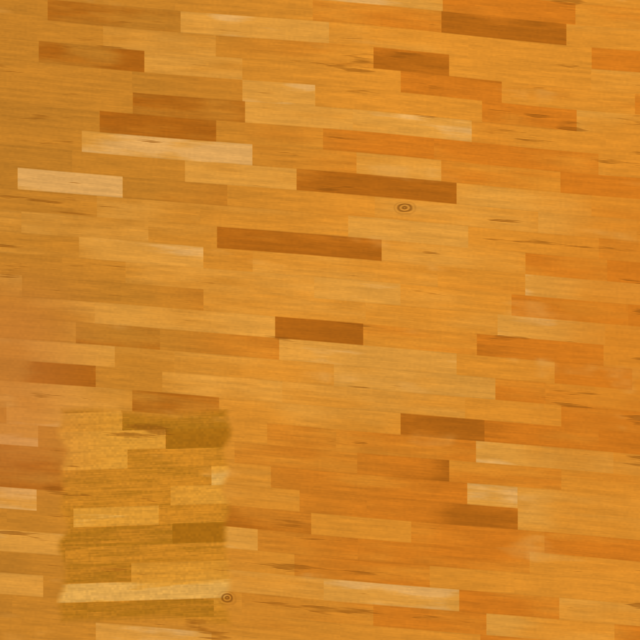
Reproduce this texture procedurally as a three.js fragment shader.

```glsl
varying vec2 vUv;

const float ROWS = 30.0;           // strips up the canvas
const float PLANKS = 5.2;          // average planks along a strip
const float FLOOR_SLOPE = 0.085;   // strips fall to the right
const float PATCH_SLOPE = -0.035;  // strips of the patch rise slightly
const float PATCH_ROWS = 34.0;
const float EDGE_SOFT = 0.0017;    // half width of a blurred joint
const float SEAM_DARK = 0.035;
const float GRAIN = 0.075;
const float SPECKLE = 0.035;
const float KNOT_CHANCE = 0.12;
const vec2 KNOT_GRID = vec2(4.0, 5.0);
const vec2 PATCH_CENTRE = vec2(0.225, 0.195);
const vec2 PATCH_HALF = vec2(0.128, 0.165);

const vec3 UMBER = vec3(0.69, 0.39, 0.085);
const vec3 ORANGE = vec3(0.82, 0.47, 0.115);
const vec3 OCHRE = vec3(0.79, 0.51, 0.16);
const vec3 AMBER = vec3(0.86, 0.55, 0.17);
const vec3 HONEY = vec3(0.86, 0.59, 0.23);
const vec3 PALE = vec3(0.88, 0.65, 0.35);
const vec3 OLIVE = vec3(0.65, 0.43, 0.09);
const vec3 ROSE = vec3(0.79, 0.47, 0.21);

float hash(vec2 p) {
  return fract(sin(dot(p, vec2(127.1, 311.7))) * 43758.5453);
}

float noise(vec2 p) {
  vec2 i = floor(p), f = fract(p);
  f = f * f * (3.0 - 2.0 * f);
  return mix(mix(hash(i), hash(i + vec2(1.0, 0.0)), f.x),
             mix(hash(i + vec2(0.0, 1.0)), hash(i + 1.0), f.x), f.y);
}

float fbm(vec2 p) {
  float sum = 0.0, weight = 0.5;
  for (int i = 0; i < 4; i++) {
    sum += weight * noise(p);
    p = p * 2.03 + 17.3;
    weight *= 0.5;
  }
  return sum / 0.9375;
}

// Tone of one plank, ordered from dark to pale
vec3 woodColour(float tone, float east) {
  vec3 c = mix(UMBER, mix(OCHRE * 0.96, ORANGE, east), smoothstep(0.04, 0.2, tone));
  c = mix(c, mix(OCHRE, AMBER, east), smoothstep(0.24, 0.46, tone));
  c = mix(c, HONEY, smoothstep(0.62, 0.88, tone));
  return mix(c, PALE, smoothstep(0.92, 0.99, tone));
}

vec3 plank(vec2 id, vec2 p, float east, float contrast) {
  float tone = mix(0.48, hash(id + 3.7), contrast);
  float figure = fbm(vec2(p.x * 9.0, p.y * 1.6) + id * 13.1);
  float fibre = fbm(vec2(p.x * 22.0, p.y * 7.0) + id * 7.9);
  vec3 c = woodColour(clamp(tone + 0.28 * (figure - 0.5), 0.0, 1.0), east);
  return c * (1.0 + GRAIN * (2.0 * fibre - 1.0));
}

// Planks along one strip, with jittered butt joints
vec3 strip(float row, vec2 p, float east, float contrast) {
  float x = p.x * PLANKS + hash(vec2(row, 5.3)) * 9.0;
  float cell = floor(x), soft = EDGE_SOFT * PLANKS;
  float cut = mix(0.08, 0.75, hash(vec2(cell, row + 41.0)));
  float joint = smoothstep(cut - soft, cut + soft, x - cell);
  return mix(plank(vec2(cell - 1.0, row), p, east, contrast),
             plank(vec2(cell, row), p, east, contrast), joint);
}

vec3 parquet(vec2 uv, float slope, float rows, float seed, float east, float contrast) {
  float bow = 0.006 * (noise(uv * 3.0 + seed) - 0.5);
  float y = (uv.y + slope * uv.x + bow) * rows + seed;
  float row = floor(y), f = y - row, soft = EDGE_SOFT * rows;
  vec2 p = vec2(uv.x, y);
  vec3 c = mix(strip(row, p, east, contrast), strip(row + 1.0, p, east, contrast),
               smoothstep(0.5 - soft, 0.5 + soft, f));
  float seam = 1.0 - smoothstep(0.0, 2.0 * soft, abs(f - 0.5));
  return c * (1.0 - SEAM_DARK * seam * noise(vec2(uv.x * 12.0, row)));
}

// Small knots scattered on a coarse grid
float knots(vec2 uv) {
  vec2 g = uv * KNOT_GRID, id = floor(g);
  vec2 centre = vec2(0.3) + 0.4 * vec2(hash(id + 1.3), hash(id + 8.1));
  vec2 d = (fract(g) - centre) / KNOT_GRID;
  float r = length(d * vec2(1.0, 1.6)) + 0.006 * (noise(uv * 90.0) - 0.5);
  float rings = 0.6 + 0.4 * cos(r * 750.0);
  return step(hash(id + 23.0), KNOT_CHANCE) * rings * (1.0 - smoothstep(0.006, 0.02, r));
}

void main() {
  vec2 uv = vUv;
  float cloud = fbm(uv * 3.0 + 4.0);
  float east = smoothstep(0.2, 0.65, uv.x + 0.35 * (cloud - 0.5));
  float contrast = mix(0.6, 1.0, smoothstep(0.35, 0.6, fbm(uv * 4.0 + 31.0)));

  // Main floor and the yellower patch at lower left
  vec3 colour = parquet(uv, FLOOR_SLOPE, ROWS, 2.3, east, contrast);
  vec3 repair = parquet(uv, PATCH_SLOPE, PATCH_ROWS, 70.6, 0.1, 1.0);
  float shade = dot(repair, vec3(0.33));
  repair = mix(repair, OLIVE, 0.65 * (1.0 - smoothstep(0.43, 0.5, shade)));
  repair *= vec3(1.0, 1.0, 0.86);
  vec2 q = abs(uv - PATCH_CENTRE) - PATCH_HALF;
  float border = max(q.x, q.y) + 0.022 * (noise(uv * vec2(8.0, 34.0)) - 0.5);
  float inPatch = 1.0 - smoothstep(-0.008, 0.008, border);
  colour = mix(colour, repair, inPatch);

  // Broad stains and changes of light
  float rose = (1.0 - smoothstep(0.02, 0.2, uv.x)) * smoothstep(0.18, 0.3, uv.y)
             * (1.0 - smoothstep(0.48, 0.62, uv.y));
  colour = mix(colour, ROSE, 0.45 * rose);
  float glow = smoothstep(0.75, 1.0, uv.x) * (1.0 - smoothstep(0.1, 0.35, abs(uv.y - 0.5)));
  colour = mix(colour, ORANGE, 0.4 * glow);
  colour *= 0.96 + 0.08 * cloud;

  // Dark splits, pale scuffs and knots
  vec2 along = vec2(uv.x, uv.y + FLOOR_SLOPE * uv.x);
  float split = smoothstep(0.72, 0.84, fbm(along * vec2(9.0, 65.0) + 12.0));
  colour = mix(colour, UMBER * 0.8, 0.5 * split);
  float scuff = smoothstep(0.68, 0.82, fbm(along * vec2(6.0, 24.0) + 55.0));
  colour = mix(colour, PALE, 0.5 * scuff * noise(uv * vec2(65.0, 18.0)));
  colour = mix(colour, UMBER * 0.72, 0.65 * knots(uv));

  // Fine speckle, coarser in the patch
  float speckle = noise(uv * 250.0) - 0.5;
  colour *= 1.0 + SPECKLE * (1.0 + 1.5 * inPatch) * speckle;
  gl_FragColor = vec4(colour, 1.0);
}
```
